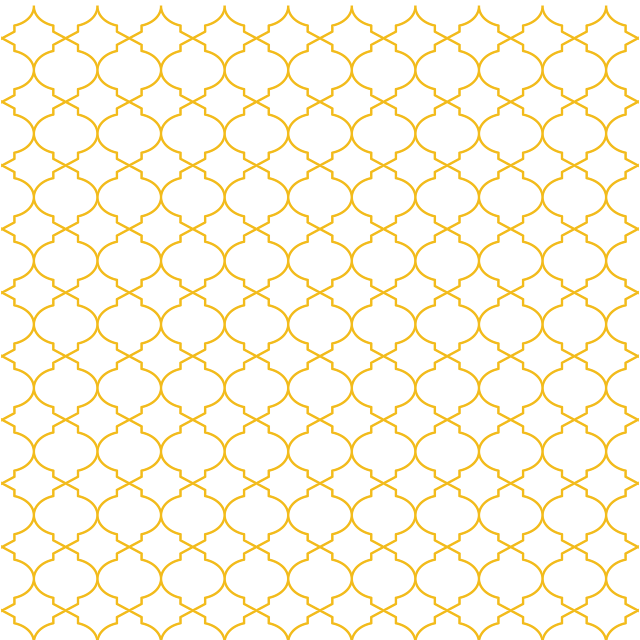
This pattern is drawn by a WebGL 1 fragment shader. Its source:

```glsl
precision highp float;

uniform vec2 u_resolution;

// Layout, in canvas units
const float PERIOD = 0.09935;
const vec2 CROSSING = vec2(0.5, 0.5428);   // one of the points where diagonals cross

// Trellis shape, in units of one period measured from a crossing
const vec2 DIAGONAL_END = vec2(0.194, 0.104);
const vec2 ARC_START = vec2(0.194, 0.2);
const float ARC_RADIUS_X = 0.42;
const float HALF_WIDTH = 0.0192;

// Extent of the lattice, in periods
const vec2 FIELD_CENTER = vec2(0.0, -0.5);
const float FIELD_HALF = 5.015;

const float EDGE_PIXELS = 0.6;
const vec3 GROUND = vec3(1.0);
const vec3 GOLD = vec3(0.95, 0.735, 0.11);

float segmentDistance(vec2 p, vec2 a, vec2 b) {
  vec2 ab = b - a;
  float t = clamp(dot(p - a, ab) / dot(ab, ab), 0.0, 1.0);
  return length(p - a - ab * t);
}

// Elliptical arc from ARC_START to the upright tangent at (0.5, 0.5)
float arcDistance(vec2 p) {
  if (p.x < ARC_START.x) return length(p - ARC_START);
  vec2 center = vec2(0.5 - ARC_RADIUS_X, 0.5);
  float startX = (ARC_START.x - center.x) / ARC_RADIUS_X;
  float radiusY = (0.5 - ARC_START.y) / sqrt(1.0 - startX * startX);
  vec2 radii = vec2(ARC_RADIUS_X, radiusY);
  vec2 q = p - center;
  float k = length(q / radii);
  return abs(k * (k - 1.0) / length(q / (radii * radii)));
}

// Quarter of the quatrefoil outline: diagonal, upright step, arc
float trellisDistance(vec2 cell) {
  vec2 p = abs(fract(cell + 0.5) - 0.5);
  float diagonal = segmentDistance(p, vec2(0.0), DIAGONAL_END);
  float riser = segmentDistance(p, DIAGONAL_END, ARC_START);
  return min(min(diagonal, riser), arcDistance(p));
}

void main() {
  float side = min(u_resolution.x, u_resolution.y);
  vec2 uv = (gl_FragCoord.xy - 0.5 * (u_resolution - side)) / side;
  vec2 cell = (uv - CROSSING) / PERIOD;
  float edge = EDGE_PIXELS / (side * PERIOD);

  float line = 1.0 - smoothstep(-edge, edge, trellisDistance(cell) - HALF_WIDTH);

  // End the lattice on whole repeats
  vec2 fromCenter = abs(cell - FIELD_CENTER);
  float outside = max(fromCenter.x, fromCenter.y) - FIELD_HALF;
  line *= 1.0 - smoothstep(-edge, edge, outside);

  gl_FragColor = vec4(mix(GROUND, GOLD, line), 1.0);
}
```
